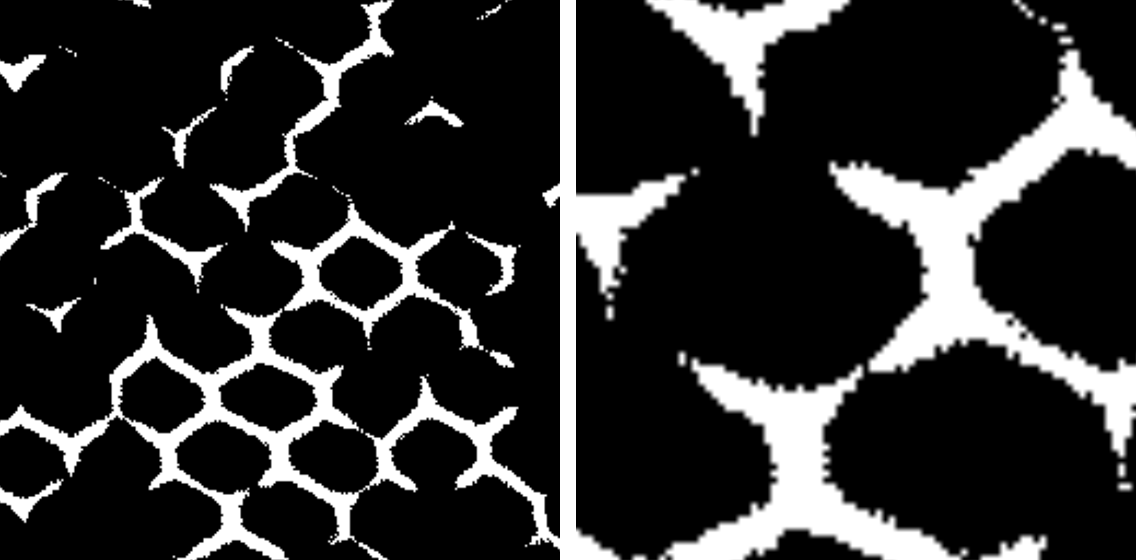
Left, the full canvas; right, a detail of the centre.
Give the GLSL for this texture, as a WebGL 1 fragment shader.

```glsl
precision highp float;
// A broken honeycomb of white walls on black: squat hexagons, bent by noise.
// Wall thickness follows noise, so walls swell, taper and vanish; the result
// is thresholded on a fine grid and blended between grid points.
uniform vec2 u_resolution;

const float GRID = 256.0;               // grain cells across the canvas
const vec2 PITCH = vec2(0.185, 0.109);  // cell width and row height
const float HALF_POST = 0.026;          // half length of an upright wall
const float POST_EXTRA = 0.006;         // upright walls are thicker
const float JOINT_BLEND = 0.012;        // rounding where walls meet
const vec2 DENSE_CENTER = vec2(0.55, 0.28);

float hash(vec2 p) {
  vec3 q = fract(vec3(p.xyx) * 0.1031);
  q += dot(q, q.yzx + 33.33);
  return fract((q.x + q.y) * q.z);
}

float valueNoise(vec2 p) {
  vec2 i = floor(p);
  vec2 f = fract(p);
  f = f * f * (3.0 - 2.0 * f);
  float low = mix(hash(i), hash(i + vec2(1.0, 0.0)), f.x);
  float high = mix(hash(i + vec2(0.0, 1.0)), hash(i + 1.0), f.x);
  return mix(low, high, f.y);
}

float smoothMin(float a, float b, float k) {
  float h = max(k - abs(a - b), 0.0) / k;
  return min(a, b) - 0.25 * k * h * h;
}

float segmentDistance(vec2 p, vec2 a, vec2 b) {
  vec2 ab = b - a;
  return length(p - a - ab * clamp(dot(p - a, ab) / dot(ab, ab), 0.0, 1.0));
}

// Upright wall and four slanted arms, repeated on a rectangular lattice.
float wallSet(vec2 p, vec2 pitch) {
  vec2 period = vec2(pitch.x, 2.0 * pitch.y);
  vec2 q = abs(mod(p + 0.5 * period, period) - 0.5 * period);
  vec2 joint = vec2(0.0, HALF_POST);
  vec2 armEnd = vec2(0.5 * pitch.x, pitch.y - HALF_POST);
  float post = segmentDistance(q, vec2(0.0), joint) - POST_EXTRA;
  float arm = segmentDistance(q, joint, armEnd);
  return smoothMin(post, arm, JOINT_BLEND);
}

// Two interleaved wall sets form the honeycomb.
float honeycomb(vec2 p, vec2 pitch) {
  float even = wallSet(p, pitch);
  float odd = wallSet(p - vec2(0.5 * pitch.x, pitch.y), pitch);
  return smoothMin(even, odd, JOINT_BLEND);
}

// Leaning, gently bent coordinates.
vec2 bend(vec2 p) {
  vec2 q = p - vec2(0.388, 0.297);
  q.x += 0.14 * q.y;
  vec2 sway = vec2(valueNoise(p * 4.0 + 3.7), valueNoise(p * 4.0 + 41.3));
  return q + 0.035 * (sway - 0.5);
}

// Wall half thickness: solid in the dense region, patchy elsewhere.
float wallRadius(vec2 p) {
  float dense = 1.0 - smoothstep(0.2, 0.45, distance(p, DENSE_CENTER));
  float patches = 0.75 * valueNoise(p * 9.0 + 17.0)
                + 0.25 * valueNoise(p * 22.0 + 63.0);
  return min(-0.011 + 0.025 * dense + 0.08 * (patches - 0.5), 0.009);
}

// Black or white value of one grid point, with ragged edges.
float grain(vec2 cell) {
  vec2 p = (cell + 0.5) / GRID;
  float ragged = 0.005 * (hash(cell + 211.0) - 0.5);
  return step(honeycomb(bend(p), PITCH), wallRadius(p) + ragged);
}

void main() {
  vec2 uv = gl_FragCoord.xy / u_resolution;
  vec2 g = uv * GRID - 0.5;
  vec2 cell = floor(g);
  vec2 f = fract(g);
  // Blend slightly sharper than linear between the four grid points.
  f = mix(f, f * f * (3.0 - 2.0 * f), 0.5);
  float low = mix(grain(cell), grain(cell + vec2(1.0, 0.0)), f.x);
  float high = mix(grain(cell + vec2(0.0, 1.0)), grain(cell + 1.0), f.x);
  gl_FragColor = vec4(vec3(mix(low, high, f.y)), 1.0);
}
```
